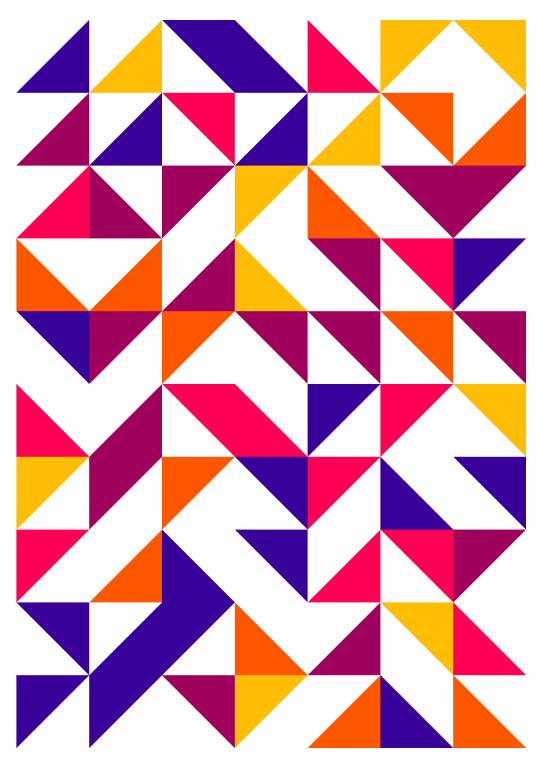
Give the GLSL for this pattern, as a Shadertoy shader.

```glsl
const vec2 GRID = vec2(7.0, 10.0);

float hash(vec2 cell) {
    return fract(sin(dot(cell, vec2(12.99, 78.23))) * 43758.5);
}

// Cubing modulo 71 shuffles the ranks 1..70, so each colour keeps an exact share.
vec3 tileColour(vec2 cell) {
    int index = int(cell.x + GRID.x * cell.y) + 1;
    int rank = (index * index * index) % 71;
    if (rank <= 19) return vec3(0.22, 0.0, 0.60);
    if (rank <= 35) return vec3(0.62, 0.0, 0.36);
    if (rank <= 48) return vec3(1.0, 0.0, 0.33);
    if (rank <= 60) return vec3(1.0, 0.34, 0.0);
    return vec3(1.0, 0.74, 0.01);
}

// One right triangle per tile, filling half of it from a random corner.
vec3 triangleGrid(vec2 point) {
    vec3 paper = vec3(1.0, 0.995, 1.0);
    vec2 grid = point / 0.0948 + 0.5 * GRID;
    vec2 cell = floor(grid);
    if (any(lessThan(cell, vec2(0.0))) || any(greaterThanEqual(cell, GRID))) return paper;

    vec2 flip = step(0.5, vec2(hash(cell + 3.0), hash(cell + 41.0)));
    vec2 local = mix(fract(grid), 1.0 - fract(grid), flip);
    return local.x + local.y < 1.0 ? tileColour(cell) : paper;
}

void mainImage(out vec4 fragColor, in vec2 fragCoord) {
    // Average sub-pixel samples: smooth diagonals without seams between tiles.
    const int SAMPLES = 5;
    vec3 sum = vec3(0.0);
    for (int y = 0; y < SAMPLES; y++) {
        for (int x = 0; x < SAMPLES; x++) {
            vec2 jitter = (vec2(x, y) + 0.5) / float(SAMPLES) - 0.5;
            vec2 point = (fragCoord + jitter - 0.5 * iResolution.xy) / iResolution.y;
            sum += triangleGrid(point + vec2(0.001, 0.0));
        }
    }
    fragColor = vec4(sum / float(SAMPLES * SAMPLES), 1.0);
}
```
